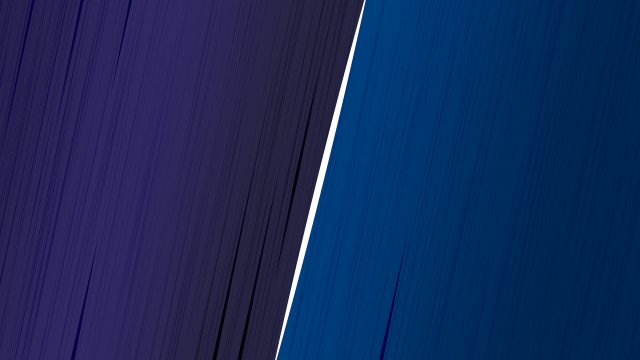
Write a Shadertoy shader that draws this background.

```glsl
// Two slanted panels, violet and blue, parted by a white sliver.
// Both carry tapered speed streaks: hashed columns in sheared space for the
// fine grain, plus a few bold blades. Lengths are in canvas heights.

#define DIVIDER_FOOT 0.766
#define DIVIDER_LEAN 0.248
#define DIVIDER_BULGE 0.0075
#define STREAK_LEAN 0.21
#define STREAK_LAYERS 7
#define STREAK_OPACITY 0.62
#define VIOLET vec3(0.188, 0.160, 0.385)
#define SLATE vec3(0.150, 0.142, 0.262)
#define BLUE_NEAR vec3(0.0, 0.250, 0.500)
#define BLUE_FAR vec3(0.0, 0.148, 0.315)
#define NAVY_INK vec3(0.010, 0.0, 0.270)
#define BLACK_INK vec3(0.005, 0.0, 0.030)

float hash(vec2 p) {
    vec3 q = fract(p.xyx * vec3(0.1031, 0.1030, 0.0973));
    q += dot(q, q.yzx + 33.33);
    return fract((q.x + q.y) * q.z);
}

// Share of a pixel covered by a band, also right for bands thinner than a pixel
float band(float dist, float halfWidth, float px) {
    float overlap = halfWidth + 0.5 * px - abs(dist);
    return clamp(overlap, 0.0, min(2.0 * halfWidth, px)) / px;
}

// Streak pointed at both ends; q is in sheared space
float streak(vec2 q, vec2 centre, float halfLength, float halfWidth, float px) {
    float taper = max(0.0, 1.0 - abs(q.y - centre.y) / halfLength);
    return band(q.x - centre.x, halfWidth * taper, px);
}

// Layers of thin streaks, one per column
float fineStreaks(vec2 q, float px) {
    float clear = 1.0;
    for (int i = 0; i < STREAK_LAYERS; i++) {
        float layer = float(i);
        float columnWidth = 0.014 + 0.007 * layer;
        float column = floor(q.x / columnWidth + 0.37 * layer);
        vec2 seed = vec2(column + 57.0, 19.0 * layer + 3.0);
        float x = (column - 0.37 * layer + 0.2 + 0.6 * hash(seed)) * columnWidth;
        float y = hash(seed + 7.1) * 1.3 - 0.15;
        float halfLength = 0.18 + 0.55 * hash(seed + 13.7);
        float halfWidth = 0.0008 + 0.0018 * pow(hash(seed + 29.3), 2.0);
        float ink = 0.35 + 0.65 * hash(seed + 41.9);
        clear *= 1.0 - ink * streak(q, vec2(x, y), halfLength, halfWidth, px);
    }
    return 1.0 - clear;
}

// Large blades: rising from the foot, hanging from the top, one beside the divider
float boldStreaks(vec2 q, float px) {
    float cover = streak(q, vec2(0.717, 0.51), 0.30, 0.0045, px);
    for (int i = 0; i < 4; i++) {
        float k = float(i) - 1.5;
        float x = 0.630 + sign(k) * 0.17 * pow(abs(k), 2.28);
        cover = max(cover, streak(q, vec2(x, 0.0), 0.63 - 0.19 * abs(k), 0.0055, px));
    }
    for (int i = 0; i < 3; i++) {
        float k = float(i);
        vec2 root = vec2(0.093 + 0.135 * k - STREAK_LEAN, 1.0);
        cover = max(cover, streak(q, root, 0.45 - 0.09 * k, 0.0038, px));
    }
    return cover;
}

void mainImage(out vec4 fragColor, in vec2 fragCoord) {
    float px = 1.0 / iResolution.y;
    vec2 p = fragCoord * px;
    float across = p.x - DIVIDER_LEAN * p.y;
    float fromDivider = across - DIVIDER_FOOT;
    float side = smoothstep(-0.5 * px, 0.5 * px, fromDivider);

    // Panel gradients
    vec3 violetPanel = mix(VIOLET, SLATE, smoothstep(0.24, 0.66, across));
    violetPanel *= 1.0 - 0.18 * smoothstep(0.18, -0.20, across);
    vec3 bluePanel = mix(BLUE_NEAR, BLUE_FAR, smoothstep(-0.08, 0.80, fromDivider));
    vec3 color = mix(violetPanel, bluePanel, side);

    // Ink darkens toward the divider on the violet side
    vec3 violetInk = mix(NAVY_INK, BLACK_INK, smoothstep(0.25, 0.58, across));
    vec3 ink = mix(violetInk, NAVY_INK, side);

    // Grain is densest at the far left and left of the divider
    float density = 0.45 + 0.55 * smoothstep(0.20, -0.05, across)
                  + 0.25 * smoothstep(0.42, 0.60, across) * (1.0 - side);
    vec2 q = vec2(p.x - STREAK_LEAN * p.y, p.y);
    color = mix(color, ink, STREAK_OPACITY * density * fineStreaks(q, px));
    color = mix(color, ink, 0.95 * boldStreaks(q, px));

    // White sliver, widest halfway up
    float sliver = 0.002 + DIVIDER_BULGE * 4.0 * p.y * (1.0 - p.y);
    color = mix(color, vec3(1.0), band(fromDivider, sliver, px));

    fragColor = vec4(color, 1.0);
}
```
